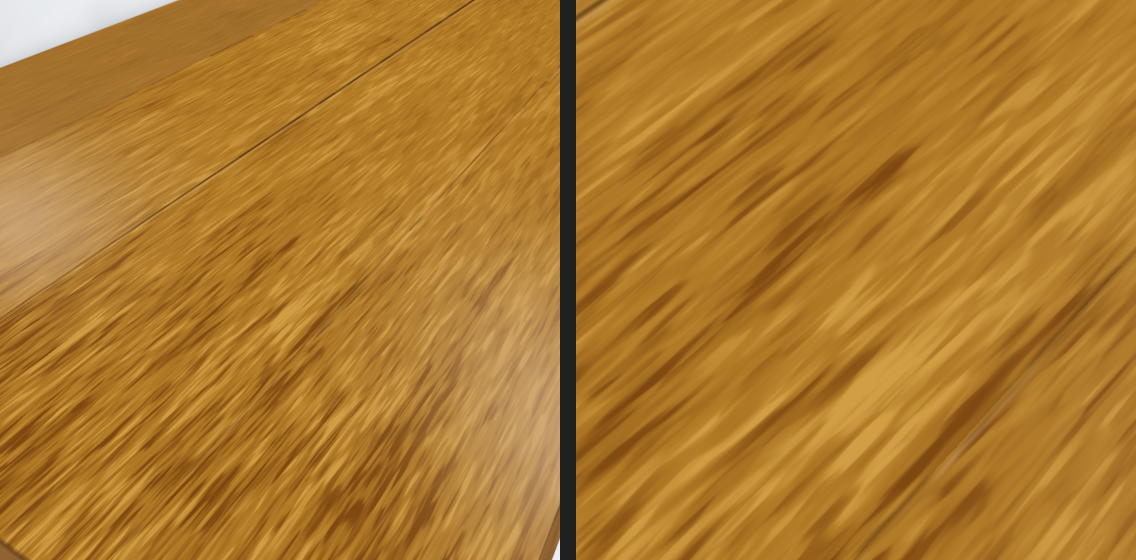
Left: the whole. Right: its middle third, enlarged.
Reproduce this texture procedurally as a WebGL 1 fragment shader.

```glsl
precision highp float;
// Glossy strand-bamboo floorboards seen in perspective, with a pale wall beyond.
uniform vec2 u_resolution;

#define VANISH vec2(1.53, 1.46)   // point where the board seams meet
#define FIRST_EDGE 2.632          // far edge of the floor, in floor units
#define LAST_EDGE 0.389           // near edge of the floor
#define BOARD_WIDTH 0.572
#define RIM 0.016                 // thickness of the cut edge
#define END_SKEW 0.293            // slant of the board ends
#define BOARD_END 0.387
#define SEAM_WIDTH 0.0015
#define SOFTNESS 0.0016           // blur of all edges
#define GRAIN 1.0
#define SHEEN 0.72

const vec3 DARK = vec3(0.48, 0.27, 0.05);
const vec3 GOLD = vec3(0.695, 0.48, 0.145);
const vec3 LIGHT = vec3(0.83, 0.63, 0.27);
const vec3 RUSSET = vec3(0.61, 0.42, 0.19);
const vec3 GLOSS = vec3(0.81, 0.68, 0.54);
const vec3 SEAM = vec3(0.28, 0.17, 0.06);
const vec3 CUT = vec3(0.57, 0.39, 0.20);
const vec3 WALL = vec3(0.91, 0.92, 0.93);

vec3 hash3(vec2 c) {
  vec3 q = fract(c.xyx * vec3(0.1031, 0.1030, 0.0973));
  q += dot(q, q.yxz + 33.33);
  return fract((q.xxy + q.yzz) * q.zyx);
}

// Soft cellular noise: every cell is a fibre with its own tone.
float strands(vec2 p) {
  vec2 cell = floor(p);
  float tone = 0.0, total = 0.0;
  for (int j = -1; j <= 1; j++)
    for (int i = -1; i <= 1; i++) {
      vec2 o = vec2(float(i), float(j));
      vec3 r = hash3(cell + o);
      vec2 d = o + r.xy - fract(p);
      float w = exp(-6.0 * dot(d, d));
      tone += w * r.z;
      total += w;
    }
  return tone / total;
}

// Sparse dark bamboo joints lying across the fibres.
float joints(vec2 p) {
  vec2 cell = floor(p);
  float mark = 0.0;
  for (int j = -1; j <= 1; j++)
    for (int i = -1; i <= 1; i++) {
      vec2 o = vec2(float(i), float(j));
      vec3 r = hash3(cell + o + 41.0);
      vec2 d = (o + r.xy - fract(p)) * vec2(3.2, 9.0);
      mark += step(0.7, r.z) * exp(-dot(d, d));
    }
  return min(mark, 1.0);
}

float glow(vec2 p, vec2 centre, vec2 size) {
  vec2 d = (p - centre) / size;
  return exp(-dot(d, d));
}

float line(float d, float halfWidth, float blur) {
  return 1.0 - smoothstep(halfWidth - blur, halfWidth + blur, abs(d));
}

void main() {
  vec2 uv = gl_FragCoord.xy / u_resolution;
  float blur = max(SOFTNESS, 1.0 / min(u_resolution.x, u_resolution.y));

  // Project the canvas onto the floor: across and along the boards.
  vec2 ray = VANISH - uv;
  float across = ray.x / ray.y;
  float along = 1.0 / ray.y - END_SKEW * across;
  float toCanvas = ray.y / sqrt(1.0 + across * across);
  float lane = (FIRST_EDGE - across) / BOARD_WIDTH;
  float board = clamp(floor(lane), 0.0, 3.0);
  float near = smoothstep(0.5, 1.25, ray.y);

  // Short flecks over fine fibres, nearly straight along each board.
  vec2 f = vec2(across, along + 3.7 * board);
  f.x += 0.0012 * sin(f.y * 31.0 + f.x * 19.0);
  float grain = 0.26 * (strands(f * vec2(11.0, 4.0)) - 0.5)
              + 0.30 * (strands(f * vec2(52.0, 9.0)) - 0.5)
              + 0.52 * (strands(f * vec2(125.0, 30.0)) - 0.5)
              + 0.52 * near * (strands(f * vec2(225.0, 48.0)) - 0.5);
  float streak = smoothstep(0.68, 0.9, strands(f * vec2(130.0, 9.0) + 9.0));
  float joint = joints(f * vec2(5.0, 4.0)) * (0.4 + 1.2 * strands(f * vec2(90.0, 45.0)));
  float tone = 0.52 + GRAIN * grain * mix(0.6, 1.0, near);
  tone -= 0.26 * streak * near + 0.13 * joint;
  tone += 0.11 * glow(uv, vec2(0.7, 0.78), vec2(0.4)) - 0.10 * glow(uv, vec2(0.1, 0.05), vec2(0.4));
  vec3 color = mix(DARK, GOLD, smoothstep(0.0, 0.6, tone));
  color = mix(color, LIGHT, smoothstep(0.55, 0.95, tone));
  color = mix(color, RUSSET, board < 0.5 ? 0.65 : 0.06);

  // Reflected light.
  float gloss = glow(uv, vec2(0.03, 0.60), vec2(0.21, 0.16)) * (board == 1.0 ? 1.0 : 0.3)
              + 0.85 * glow(uv, vec2(1.03, 0.18), vec2(0.20, 0.26))
              + 0.35 * glow(uv, vec2(0.9, 0.40), vec2(0.22));
  color = mix(color, GLOSS, SHEEN * min(gloss, 1.0));

  // Seams: a broken groove with a faintly lit bevel, deepest in the middle.
  float seam = clamp(floor(lane + 0.5), 1.0, 3.0);
  float d = (lane - seam) * BOARD_WIDTH * toCanvas;
  float middle = 1.0 - abs(seam - 2.0);
  float wear = smoothstep(0.25, 0.6, strands(vec2(along * 26.0, seam * 7.0)));
  float depth = mix(0.34 * wear, 0.85 - 0.2 * wear, middle);
  depth *= mix(0.45, 1.0, smoothstep(0.1, 0.42, uv.x));
  float bevel = mix(0.30 * (1.1 - wear) * step(2.5, seam), 0.24, middle);
  color = mix(color, GLOSS, bevel * line(d - 0.0035, SEAM_WIDTH, blur));
  color = mix(color, SEAM, depth * line(d, SEAM_WIDTH, blur));

  // Board ends, cut edge and the wall.
  color = mix(CUT, color, smoothstep(BOARD_END - 0.001, BOARD_END + 0.001, along));
  color = mix(color, SEAM, 0.5 * line(along - BOARD_END, 0.0015, 0.0015));
  float lip = (LAST_EDGE - across) * toCanvas;
  color = mix(color, CUT * (0.85 + 0.3 * tone), smoothstep(-blur, blur, lip));
  color = mix(color, SEAM, 0.35 * line(lip, SEAM_WIDTH, blur));
  float far = (across - FIRST_EDGE) * toCanvas;
  float outside = max(far, lip - RIM * toCanvas);
  vec3 wall = WALL - 0.10 * exp(-max(far, 0.0) * 60.0) * step(uv.x, 0.5);
  wall += 0.04 * (strands(uv * 14.0) - 0.5);
  gl_FragColor = vec4(mix(color, wall, smoothstep(-blur, blur, outside)), 1.0);
}
```
